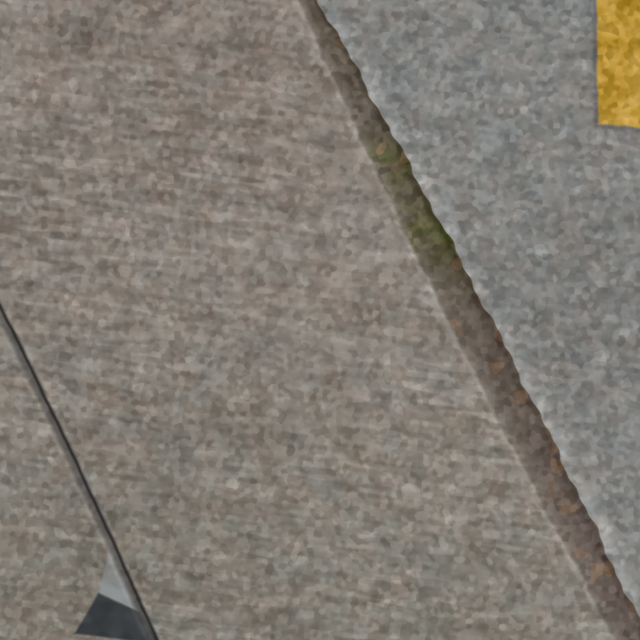
Write a Shadertoy shader that draws this texture.

```glsl
// Weathered concrete slabs split by a dirt-filled crack and a narrow dark joint,
// with a yellow paint corner and a two-tone shard. Smoothed cellular noise makes
// the grain and brushed streaks; layered sines roughen the edges.

const float PI = 3.14159;

vec2 hash2(vec2 cell) {
    vec3 q = fract(cell.xyx * vec3(0.1031, 0.1030, 0.0973));
    q += dot(q, q.yzx + 33.33);
    return fract((q.xx + q.yz) * q.zy);
}

// Blended random cell tints, roughly -1 to 1
float cellTint(vec2 p, float sharpness) {
    vec2 base = floor(p), f = fract(p);
    vec2 sum = vec2(0.0);
    for (int j = -1; j <= 1; j++)
    for (int i = -1; i <= 1; i++) {
        vec2 o = vec2(i, j);
        vec2 h = hash2(base + o);
        vec2 d = o + h - f;
        float w = exp(-sharpness * dot(d, d));
        sum += w * vec2(fract(h.x * 7.31 + h.y * 3.17) * 2.0 - 1.0, 1.0);
    }
    return sum.x / sum.y;
}

// Irregular edge offset from layered sines
float wobble(float t, float seed) {
    return 0.5 * sin(t * 43.0 + seed) + 0.35 * sin(t * 97.0 + seed * 2.3)
         + 0.25 * sin(t * 211.0 + seed * 4.1);
}

// 1 below zero distance, 0 above, with a smooth border
float inside(float d, float soft) {
    return 1.0 - smoothstep(-soft, soft, d);
}

float band(float x, float center, float width) {
    float d = (x - center) / width;
    return exp(-d * d);
}

// Signed distance to a line, positive on the left of a to b
float side(vec2 p, vec2 a, vec2 b) {
    vec2 d = normalize(b - a);
    return dot(p - a, vec2(-d.y, d.x));
}

// Grey-brown slab on the left, cooler slab on the right
vec3 concrete(vec2 p, float rightSlab, float fine, float medium) {
    vec2 brushed = vec2(p.x - 0.12 * p.y, p.y + 0.13 * p.x);
    float streak = cellTint(brushed * vec2(22.0, 135.0), 5.0);
    float blotch = cellTint(p * 5.0 + 3.7, 3.0);
    float patchy = 0.5 + 0.5 * cellTint(p * 7.0 + 11.0, 3.0);
    vec3 warm = mix(vec3(0.505, 0.485, 0.450), vec3(0.520, 0.485, 0.455), p.y);
    vec3 base = mix(warm, vec3(0.490, 0.488, 0.478), rightSlab);
    float tone = 0.060 * fine + 0.040 * medium + 0.018 * blotch;
    tone += streak * mix(0.025 + 0.04 * patchy, 0.022, rightSlab);
    vec3 tint = vec3(0.012, -0.002, -0.008) * cellTint(p * 38.0 + 5.0, 4.0);
    float pebble = smoothstep(0.72, 0.95, cellTint(p * 62.0 + 19.0, 9.0));
    return base + tone + tint + 0.055 * pebble;
}

// Damp soil with patches of moss and reddish grit
vec3 soil(vec2 p, float t, float across, float fine, float medium) {
    vec3 c = mix(vec3(0.37, 0.335, 0.295), vec3(0.40, 0.36, 0.335), t);
    float moss = band(t, 0.25, 0.035) + band(t, 0.37, 0.055);
    c = mix(c, vec3(0.31, 0.315, 0.19), clamp(moss * (0.75 + 0.4 * medium), 0.0, 0.9));
    float grit = smoothstep(0.45, 0.8, cellTint(p * 48.0 + 31.0, 8.0));
    c = mix(c, vec3(0.53, 0.42, 0.33), 0.55 * grit);
    c += 0.055 * fine + 0.035 * medium;
    return c - 0.07 * band(across, 0.93, 0.13);
}

void mainImage(out vec4 fragColor, in vec2 fragCoord) {
    vec2 p = fragCoord / iResolution.xy;
    float t = 1.0 - p.y;
    float soft = max(0.0018, 1.0 / iResolution.y);
    float fine = cellTint(p * 118.0, 7.0);
    float medium = cellTint(p * vec2(52.0, 66.0) + 8.0, 5.0);

    // Crack borders as functions of the height
    float bow = sin(PI * t);
    float leftEdge = 0.466 + 0.496 * t - 0.014 * bow + 0.003 * wobble(t, 1.0);
    float rightEdge = 0.497 + 0.516 * t + 0.013 * bow + 0.0045 * wobble(t, 4.0);
    float fromRight = p.x - rightEdge;
    float across = (p.x - leftEdge) / (rightEdge - leftEdge);
    float rightSlab = inside(-fromRight, soft);

    // Slabs with a faint stain and a chipped pale rim
    vec3 col = concrete(p, rightSlab, fine, medium);
    col -= 0.10 * exp(-dot(p - vec2(0.13, 0.945), p - vec2(0.13, 0.945)) / 0.0009);
    col += 0.085 * rightSlab * band(fromRight, 0.008, 0.014) * (0.8 + 0.5 * medium);
    col += 0.045 * band(p.x, leftEdge - 0.004, 0.005);

    // Crack filling, thinning out into dust along its left side
    float filling = inside(leftEdge - p.x, 0.004) * (1.0 - rightSlab);
    float dust = smoothstep(-0.05, 0.45, across + 0.15 * medium);
    col = mix(col, soil(p, t, across, fine, medium), filling * mix(0.45, 1.0, dust));

    // Yellow paint corner with worn edges
    vec2 corner = vec2(0.938 - 0.006 * p.y + 0.009 * (1.0 - p.y), 0.806 - 0.08 * (p.x - 0.935));
    float paint = max(corner.x - p.x, corner.y - p.y) + 0.0015 * wobble(p.x + p.y, 2.0);
    vec3 yellow = vec3(0.745, 0.585, 0.225) + vec3(0.07, 0.07, 0.09) * (fine + medium);
    col *= 1.0 - 0.16 * band(paint, 0.003, 0.005);
    col = mix(col, yellow, inside(paint, 0.003) * (0.92 + 0.08 * fine));

    // Shard: pale upper facet and dark lower facet
    vec2 tip = vec2(0.172, 0.147), leftBend = vec2(0.154, 0.073);
    vec2 rightBend = vec2(0.219, 0.043), foot = vec2(0.250, -0.006), heel = vec2(0.117, 0.010);
    float pale = max(side(p, tip, rightBend), max(side(p, rightBend, leftBend), side(p, leftBend, tip)));
    float dark = max(max(side(p, leftBend, rightBend), side(p, rightBend, foot)),
                     max(side(p, foot, heel), side(p, heel, leftBend)));
    float fade = mix(0.95, 0.45, smoothstep(0.06, 0.14, p.y));
    col = mix(col, vec3(0.54, 0.56, 0.565) + 0.03 * medium, inside(pale, 0.003) * fade);
    col = mix(col, vec3(0.225, 0.24, 0.25) + 0.035 * medium, inside(dark, 0.003));

    // Narrow joint: grey lip, shaded groove and black line
    float s = t - 0.482;
    float joint = p.x - (0.5 * s - 0.06 * s * s) - 0.0008 * wobble(t, 3.0);
    col += 0.05 * band(joint, -0.014, 0.004);
    col = mix(col, vec3(0.34, 0.33, 0.32) + 0.03 * fine, 0.75 * band(joint, -0.005, 0.006));
    col = mix(col, vec3(0.14, 0.14, 0.145), 0.85 * band(joint, 0.002, 0.0035));
    col += 0.03 * band(joint, 0.010, 0.004);

    fragColor = vec4(clamp(col, 0.0, 1.0), 1.0);
}
```
